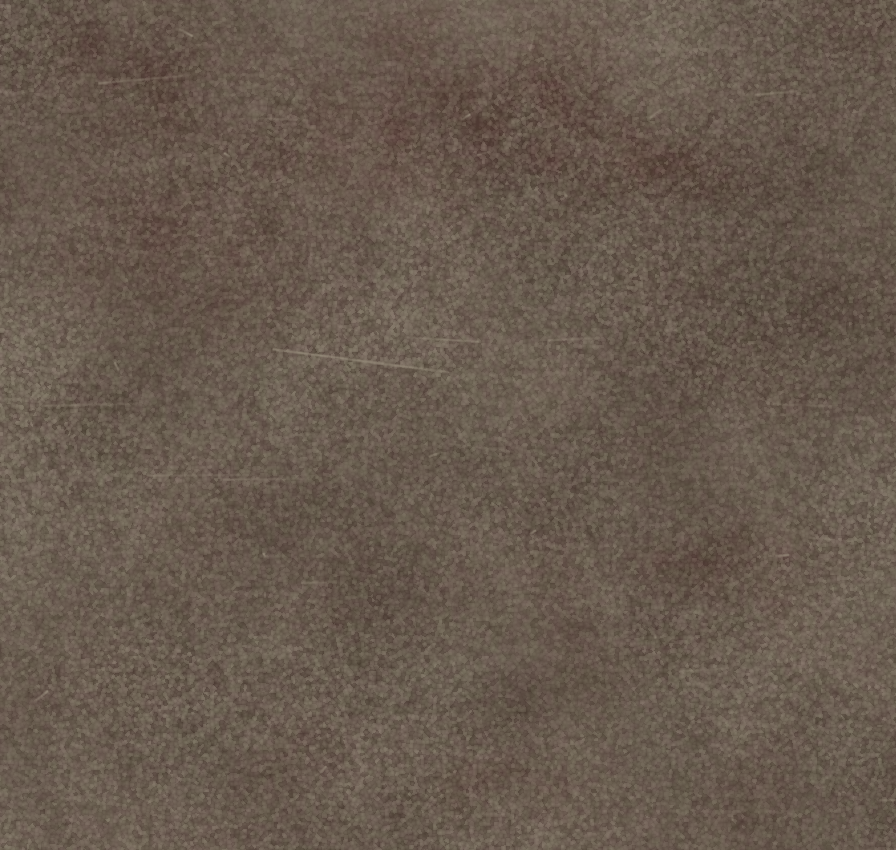
Write a Shadertoy shader that draws this texture.

```glsl
// Worn brown hide-like surface: cloudy tone with dark reddish stains,
// crisp cellular grain, a faint horizontal weave and pale scratches.
// Layers add up to one tone value, which then picks the colour.

const vec3 DARK_BROWN  = vec3(0.342, 0.284, 0.243);
const vec3 LIGHT_TAUPE = vec3(0.468, 0.416, 0.364);
const vec3 RUST_SHIFT  = vec3(0.014, -0.010, -0.004);
const vec3 FIBRE_SHIFT = vec3(0.012, -0.016, 0.012);
const vec3 SCRATCH_TINT = vec3(0.62, 0.58, 0.51);

vec2 hash2(vec2 p) {
    vec3 q = fract(p.xyx * vec3(0.1031, 0.1030, 0.0973));
    q += dot(q, q.yzx + 33.33);
    return fract((q.xx + q.yz) * q.zy);
}

float valueNoise(vec2 p) {
    vec2 cell = floor(p), f = fract(p);
    f = f * f * (3.0 - 2.0 * f);
    float low = mix(hash2(cell).x, hash2(cell + vec2(1, 0)).x, f.x);
    float high = mix(hash2(cell + vec2(0, 1)).x, hash2(cell + vec2(1, 1)).x, f.x);
    return mix(low, high, f.y);
}

// Layered noise, centred on zero.
float clouds(vec2 p, int octaves) {
    float sum = 0.0, weight = 0.5;
    for (int i = 0; i < octaves; i++) {
        sum += weight * (valueNoise(p) - 0.5);
        p = mat2(1.6, 1.2, -1.2, 1.6) * p + 7.3;
        weight *= 0.62;
    }
    return sum;
}

// Grains of random brightness: each cell centre carries its own tone.
float cellularGrain(vec2 p) {
    vec2 cell = floor(p), f = fract(p);
    float nearest = 4.0, tone = 0.0;
    for (int y = -1; y <= 1; y++)
    for (int x = -1; x <= 1; x++) {
        vec2 o = vec2(x, y);
        vec2 r = hash2(cell + o);
        float d = length(o + r - f);
        if (d < nearest) {
            nearest = d;
            tone = hash2(cell + o + 57.0).y;
        }
    }
    return (tone - 0.5) + 0.7 * (0.44 - nearest);
}

float stain(vec2 p, vec2 centre, vec2 size) {
    vec2 d = (p - centre) / size;
    return exp(-dot(d, d));
}

// Soft line that fades towards its far end.
float scratch(vec2 p, vec2 a, vec2 b, float width, float pixel) {
    vec2 along = b - a;
    float h = clamp(dot(p - a, along) / dot(along, along), 0.0, 1.0);
    float d = length(p - a - along * h);
    return (1.0 - smoothstep(0.0, width + pixel, d)) * (1.0 - 0.5 * h);
}

// Long, nearly level hairlines and short flecks in any direction.
float scatteredScratches(vec2 p, float aspect, float pixel) {
    float sum = 0.0;
    for (int i = 0; i < 36; i++) {
        float id = float(i);
        bool isFleck = i >= 16;
        vec2 start = hash2(vec2(id * 7.1, 3.7 + id)) * vec2(aspect, 1.0);
        vec2 r = hash2(vec2(id * 5.3, 19.1 + id));
        float angle = isFleck ? 6.28 * r.x : 0.24 * (r.x - 0.6);
        float span = isFleck ? 0.003 + 0.014 * r.y * r.y : 0.03 + 0.10 * r.y;
        float strength = isFleck ? 0.4 + 0.4 * r.x : 0.18 + 0.22 * r.x;
        vec2 finish = start + span * vec2(cos(angle), sin(angle));
        sum += strength * scratch(p, start, finish, 0.0014, pixel);
    }
    return sum;
}

void mainImage(out vec4 fragColor, in vec2 fragCoord) {
    vec2 p = fragCoord / iResolution.y;
    float aspect = iResolution.x / iResolution.y;
    float pixel = 1.0 / iResolution.y;

    // Broad mottling, and stains with ragged edges
    float mottling = clouds(p * 5.0 + 2.0, 6);
    vec2 warped = p + 0.11 * vec2(clouds(p * 14.0, 4), clouds(p * 14.0 + 31.0, 4));
    float stains = stain(warped, vec2(0.52, 0.88), vec2(0.20, 0.09))
                 + 0.8 * stain(warped, vec2(0.74, 0.82), vec2(0.12, 0.05))
                 + 0.6 * stain(warped, vec2(0.15, 0.91), vec2(0.08, 0.06))
                 + 0.5 * stain(warped, vec2(0.22, 0.70), vec2(0.20, 0.10))
                 + 0.7 * stain(warped, vec2(0.84, 0.32), vec2(0.09, 0.05))
                 + 0.4 * stain(warped, vec2(0.42, 0.32), vec2(0.13, 0.07))
                 + 0.7 * stain(warped, vec2(0.60, 0.07), vec2(0.07, 0.03));
    stains *= 0.9 + 1.8 * clouds(p * 26.0, 4);

    // Fine grain, stronger in some regions, over a faint weave
    float grainStrength = 0.95 + 0.8 * clouds(p * 5.0 + 50.0, 2);
    float grain = cellularGrain(p * 210.0);
    float dust = valueNoise(p * 260.0 + 11.0) - 0.5;
    float weave = valueNoise(p * vec2(22.0, 240.0)) - 0.5
                + 0.4 * (valueNoise(p * vec2(210.0, 30.0)) - 0.5);

    float tone = 0.59 + 0.95 * mottling - 0.40 * stains
               + grainStrength * (0.72 * grain + 0.55 * dust) + 0.15 * weave;
    vec3 colour = mix(DARK_BROWN, LIGHT_TAUPE, clamp(tone, -0.35, 1.4));

    // Rusty stains, and slight hue changes from fibre to fibre
    float rust = 0.9 * stains + 0.7 * clouds(p * 9.0 + 80.0, 5) - 0.1;
    colour += RUST_SHIFT * clamp(rust, -0.5, 1.0);
    colour += FIBRE_SHIFT * (valueNoise(p * 110.0 + 23.0) - 0.5);

    // Pale wear marks, broken up along their length
    float marks = scatteredScratches(p, aspect, pixel)
                + 0.75 * scratch(p, vec2(0.322, 0.589), vec2(0.527, 0.562), 0.0015, pixel)
                + 0.60 * scratch(p, vec2(0.562, 0.598), vec2(0.480, 0.603), 0.0012, pixel);
    marks *= 0.6 + 0.7 * valueNoise(p * 90.0);
    colour = mix(colour, SCRATCH_TINT, clamp(marks, 0.0, 0.8));

    fragColor = vec4(colour, 1.0);
}
```
